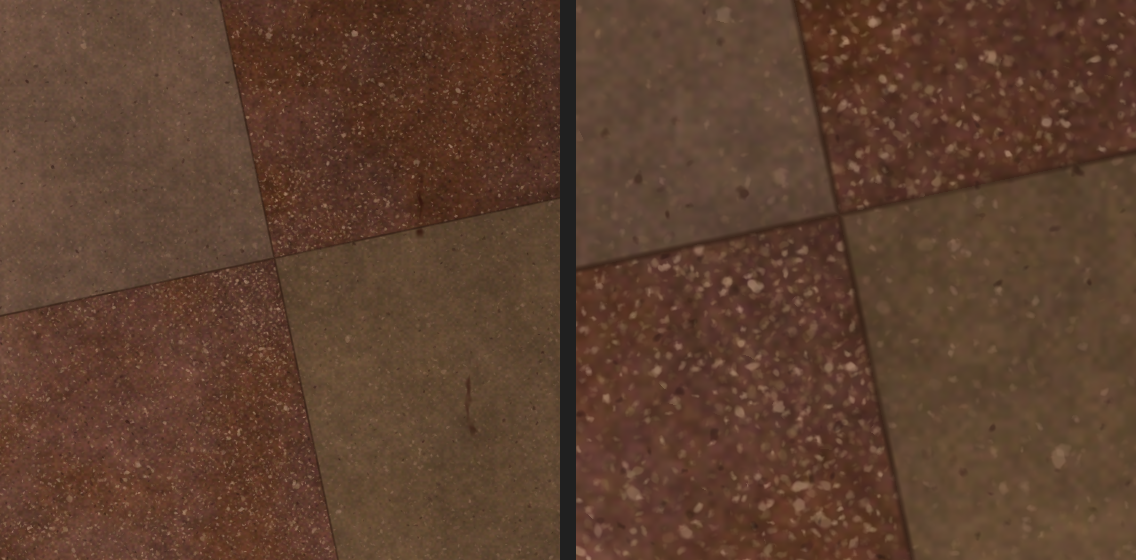
Left: the whole. Right: its middle third, enlarged.
Reproduce this texture procedurally as a WebGL 2 fragment shader.

```glsl
#version 300 es
precision highp float;
uniform vec2 u_resolution;
out vec4 outColor;

// Layout, in canvas units
const vec2 CORNER = vec2(0.490, 0.539);
const float TILT = 0.208;
const float TILE_SIZE = 0.75;
const float SEAM_HALF_WIDTH = 0.0010;
const float SEAM_SOFTNESS = 0.0024;
const float CHIP_SOFTNESS = 0.0015;

// Colours
const vec3 OLIVE_LEFT = vec3(0.390, 0.295, 0.232);
const vec3 OLIVE_RIGHT = vec3(0.362, 0.274, 0.192);
const vec3 RED_LEFT = vec3(0.350, 0.215, 0.160);
const vec3 RED_RIGHT = vec3(0.335, 0.193, 0.130);
const vec3 RUST = vec3(0.325, 0.183, 0.105);
const vec3 MAUVE = vec3(0.360, 0.228, 0.190);
const vec3 HAZE = vec3(0.450, 0.330, 0.270);
const vec3 PALE_CHIP = vec3(0.640, 0.510, 0.420);
const vec3 TAN_CHIP = vec3(0.450, 0.330, 0.230);
const vec3 DARK_SPECK = vec3(0.190, 0.105, 0.080);
const vec3 SEAM = vec3(0.225, 0.140, 0.095);
const vec3 STAIN = vec3(0.200, 0.080, 0.050);

// Strengths
const float GRAIN = 0.075;
const float MOTTLE = 0.34;
const float CHIP_OPACITY_RED = 0.85;
const float CHIP_OPACITY_OLIVE = 0.42;

float hash(vec2 p) {
    return fract(sin(dot(p, vec2(127.1, 311.7))) * 43758.5453);
}

float noise(vec2 p) {
    vec2 i = floor(p), f = fract(p);
    f = f * f * (3.0 - 2.0 * f);
    return mix(mix(hash(i), hash(i + vec2(1, 0)), f.x),
               mix(hash(i + vec2(0, 1)), hash(i + vec2(1, 1)), f.x), f.y);
}

float fbm(vec2 p) {
    float sum = 0.0, amp = 0.5;
    for (int i = 0; i < 4; i++) {
        sum += amp * noise(p);
        p = p * 2.03 + 17.3;
        amp *= 0.5;
    }
    return sum / 0.9375;
}

mat2 rotation(float a) {
    return mat2(cos(a), sin(a), -sin(a), cos(a));
}

// One ragged stone per grid cell: x = coverage, y = random tone
vec2 chips(vec2 p, float cells, float density, float seed) {
    vec2 q = rotation(seed * 1.7) * p * cells;
    vec2 id = floor(q) + seed * 37.0;
    vec2 center = 0.32 + 0.36 * vec2(hash(id + 1.3), hash(id + 4.7));
    vec2 d = rotation(6.283 * hash(id + 8.1)) * (fract(q) - center);
    d.x *= 1.0 + 0.9 * hash(id + 2.9);
    float size = hash(id + 6.2);
    float radius = mix(0.12, 0.29, size * size);
    float wobble = 0.22 * (noise(q * 5.0 + seed) - 0.5);
    float soft = (CHIP_SOFTNESS + 0.5 / u_resolution.y) * cells;
    float cover = 1.0 - smoothstep(-soft, soft, length(d) + wobble - radius);
    return vec2(cover * step(hash(id + 9.4), density), hash(id + 3.6));
}

// Thin, broken vertical drip running down from its top
float drip(vec2 p, vec2 top, float len, float width) {
    float along = (top.y - p.y) / len;
    float wander = 0.016 * (noise(vec2(p.y * 32.0, top.x * 50.0)) - 0.5);
    float w = width * (0.2 + 1.2 * noise(vec2(p.y * 60.0, top.x * 90.0)));
    float side = 1.0 - smoothstep(0.2 * w, w + 0.001, abs(p.x - top.x + wander));
    float broken = smoothstep(0.25, 0.6, noise(p * vec2(90.0, 45.0)));
    return side * broken * smoothstep(0.0, 0.15, along) * (1.0 - smoothstep(0.85, 1.0, along));
}

void main() {
    vec2 uv = gl_FragCoord.xy / u_resolution;
    vec2 p = (uv - CORNER) * rotation(TILT);
    vec2 tile = floor(p / TILE_SIZE);
    float olive = mod(tile.x + tile.y, 2.0);
    float right = step(0.0, tile.x);

    // Tile base with mottled patches and pale haze at the left
    vec3 color = mix(mix(RED_LEFT, RED_RIGHT, right), mix(OLIVE_LEFT, OLIVE_RIGHT, right), olive);
    float hue = smoothstep(0.3, 0.7, fbm(uv * 9.0 + 31.0));
    color = mix(color, mix(RUST, MAUVE, hue), mix(0.5, 0.08, olive));
    float patches = fbm(uv * 6.0 + tile * 5.0);
    color *= 1.0 + MOTTLE * mix(1.0, 0.7, olive) * (patches - 0.5);
    float haze = (1.0 - smoothstep(0.0, 0.45, uv.x)) * smoothstep(0.2, 0.65, fbm(uv * 5.0 + 3.0));
    color = mix(color, HAZE, 0.42 * haze);

    // Stones, crowded near the corner and in the left red tile
    float crowd = smoothstep(0.35, 0.7, fbm(uv * 8.0 + 11.0));
    float nearCorner = exp(-dot(p, p) * 22.0);
    float redDensity = mix(0.42, 0.20, right) + 0.30 * crowd + 0.40 * nearCorner;
    float density = mix(redDensity, 0.22 + 0.18 * crowd, olive);
    float opacity = mix(CHIP_OPACITY_RED, CHIP_OPACITY_OLIVE, olive);
    for (int i = 0; i < 5; i++) {
        float layer = float(i);
        vec2 chip = chips(uv, 52.0 + 17.0 * layer, density * (0.35 + 0.13 * layer), layer + 1.0);
        vec3 stone = mix(TAN_CHIP, PALE_CHIP, chip.y * chip.y);
        color = mix(color, stone, chip.x * opacity * (0.3 + 0.6 * chip.y));
    }
    for (int i = 0; i < 2; i++) {
        float amount = mix(0.14, 0.07, olive);
        vec2 speck = chips(uv, 68.0 + 37.0 * float(i), amount, float(i) + 7.0);
        color = mix(color, DARK_SPECK, speck.x * (0.15 + 0.5 * speck.y * speck.y));
    }

    // Blotchy grain from coarse to fine, with slight colour variation
    vec3 fine = vec3(noise(uv * 210.0), noise(uv * 190.0 + 40.0), noise(uv * 170.0 + 80.0));
    color += GRAIN * (mix(vec3(fine.x), fine, 0.4) - 0.5) * mix(1.0, 0.75, olive);
    color *= 1.0 + mix(0.30, 0.20, olive) * (fbm(uv * 48.0 + 5.0) - 0.5);

    // Soft uneven seams and drips
    vec2 fromSeam = abs(p - TILE_SIZE * round(p / TILE_SIZE));
    float seamDistance = min(fromSeam.x, fromSeam.y);
    float seam = 1.0 - smoothstep(0.0, SEAM_HALF_WIDTH + SEAM_SOFTNESS, seamDistance);
    color = mix(color, SEAM, seam * (0.45 + 0.5 * noise(uv * 40.0)));
    color *= 1.0 - 0.06 * exp(-seamDistance * 110.0);
    color = mix(color, STAIN, 0.85 * drip(uv, vec2(0.748, 0.695), 0.125, 0.008));
    color = mix(color, STAIN, 0.55 * drip(uv, vec2(0.842, 0.365), 0.150, 0.009));

    // Light falls away towards the upper right
    color *= 1.03 - 0.12 * smoothstep(0.6, 1.3, uv.x * 0.8 + uv.y * 0.5);
    outColor = vec4(clamp(color, 0.0, 1.0), 1.0);
}
```
